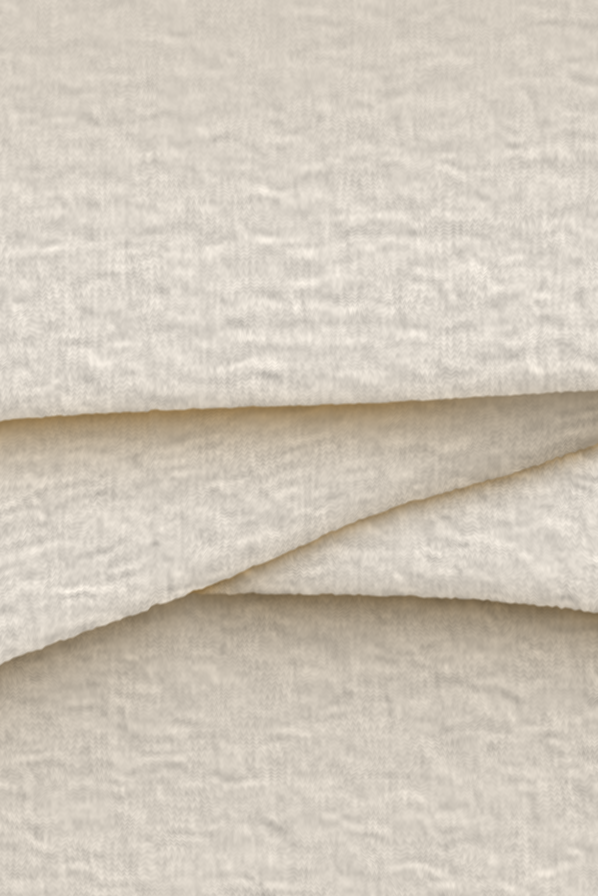
Reproduce this texture procedurally as a WebGL 2 fragment shader.

```glsl
#version 300 es
precision highp float;
// Folded cream knit: four overlapping cloth layers, each bounded by a curve.
// Exponential falloffs shade the folds; value noise, lit from above, gives
// the crinkles, and an irregular loop pattern gives the fine stitches.

#define CLOTH vec3(0.872, 0.844, 0.803)
#define SHADE vec3(0.440, 0.370, 0.265)
#define AMBER vec3(0.535, 0.415, 0.235)
#define STITCHES vec2(88.0, 105.0)
#define CRINKLE_GAIN 0.27
#define STITCH_GAIN 0.017
#define GRAIN_GAIN 0.085
#define EDGE_FUZZ 0.0050
#define EDGE_SOFT 0.0020

uniform vec2 u_resolution;
out vec4 fragColor;

float hash(vec2 p) {
    return fract(sin(dot(p, vec2(127.1, 311.7))) * 43758.545);
}

float noise(vec2 p) {
    vec2 cell = floor(p), f = fract(p);
    f = f * f * (3.0 - 2.0 * f);
    return mix(mix(hash(cell), hash(cell + vec2(1, 0)), f.x),
               mix(hash(cell + vec2(0, 1)), hash(cell + vec2(1, 1)), f.x), f.y);
}

// Height of the puckers: ridges, small bumps and upright creases
float crinkle(vec2 p) {
    p += 0.022 * vec2(noise(p * 31.0 + 3.0), noise(p * 23.0));
    return 0.50 * noise(p * vec2(13.0, 42.0))
         + 0.36 * noise(p * vec2(38.0, 72.0) + 17.0)
         + 0.42 * noise(p * vec2(58.0, 16.0) + 41.0);
}

// Brightness offset of the knit surface
float knit(vec2 p) {
    float relief = crinkle(p) - crinkle(p + vec2(0.0045, 0.0085));
    vec2 w = p * STITCHES + 1.6 * vec2(noise(p * 26.0), noise(p * 37.0 + 8.0));
    float leg = abs(fract(w.x) - 0.5);
    float loops = sin(6.2832 * (w.y + 1.2 * leg)) + 0.8 * cos(6.2832 * w.x);
    float worn = 0.2 + 1.3 * noise(p * 24.0 + 5.0);
    float grain = noise(p * vec2(170.0, 105.0)) - 0.5;
    return CRINKLE_GAIN * relief + STITCH_GAIN * loops * worn + GRAIN_GAIN * grain;
}

// Lower edges of the three upper layers, as heights over x
float upperEdge(float x) {
    return 0.531 + 0.033 * x + 0.003 * sin(6.2832 * x) * (1.0 - x);
}

float middleEdge(float x) {
    float bulge = (x - 0.63) / 0.17;
    return 0.260 + 0.244 * x + 0.014 * exp(-bulge * bulge);
}

float lowerEdge(float x) {
    float drop = max(x - 0.55, 0.0);
    return 0.337 - 0.108 * drop * drop;
}

// Cloth colour from shadow depth, warmth of the shadow and surface detail
vec3 cloth(float shadow, float warmth, float detail) {
    vec3 tone = mix(SHADE, AMBER, warmth);
    return mix(CLOTH, tone, clamp(shadow, 0.0, 1.0)) * (1.0 + detail);
}

float cover(float d) {
    float soft = max(EDGE_SOFT, 0.75 / u_resolution.y);
    return smoothstep(-soft, soft, d);
}

void main() {
    vec2 uv = gl_FragCoord.xy / u_resolution;
    float x = uv.x, y = uv.y;
    float fuzz = EDGE_FUZZ * (0.5 * noise(vec2(x * 42.0, 3.0))
                            + 0.5 * noise(vec2(x * 130.0, 9.0)) - 0.5);
    float top = upperEdge(x) + 0.6 * fuzz;
    float mid = middleEdge(x) + fuzz;
    float low = lowerEdge(x) + fuzz;
    float dTop = y - top, dMid = y - mid, dLow = y - low;

    // Base sheet, shadowed below the folds
    float depth = max(min(mid, low) - y, 0.0);
    float darkness = mix(0.46, 0.62, smoothstep(0.1, 0.5, x));
    float shadow = 0.05 + darkness * exp(-depth / 0.030) + 0.30 * exp(-depth / 0.10);
    vec3 color = cloth(shadow, 0.1, 0.85 * knit(vec2(x, y * 1.5)));

    // Lower fold, a wedge opening to the right
    float contact = max(-dMid, 0.0);
    shadow = 0.01 + 0.80 * exp(-contact / 0.014) + 0.30 * exp(-max(dLow, 0.0) / 0.015);
    vec3 layer = cloth(shadow, 0.8 * exp(-contact / 0.02), knit(vec2(x, dLow * 1.6 + 3.0)));
    color = mix(color, layer, cover(dLow));

    // Middle fold, amber under the upper one and grey towards the right
    float under = max(-dTop, 0.0);
    float right = smoothstep(0.55, 0.95, x);
    shadow = 0.01 + mix(0.90, 0.70, right) * exp(-under / mix(0.036, 0.060, right))
           + (0.12 + 0.22 * x) * exp(-max(dMid, 0.0) / 0.018);
    float focus = mix(0.6, 1.0, smoothstep(0.0, 0.07, under));
    layer = cloth(shadow, 0.95 * (1.0 - right) * exp(-under / 0.09),
                  focus * knit(vec2(x, (dMid + dTop) * 0.8 + 7.0)));
    color = mix(color, layer, cover(dMid));

    // Upper fold, dimming and blurring into the distance
    float haze = smoothstep(0.12, 0.46, dTop);
    shadow = 0.10 * haze + 0.25 * exp(-max(dTop, 0.0) / 0.015);
    layer = cloth(shadow, 0.2, mix(1.0, 0.5, haze) * knit(vec2(x, dTop * 1.5 + 11.0)));
    color = mix(color, layer, cover(dTop));

    fragColor = vec4(color, 1.0);
}
```
